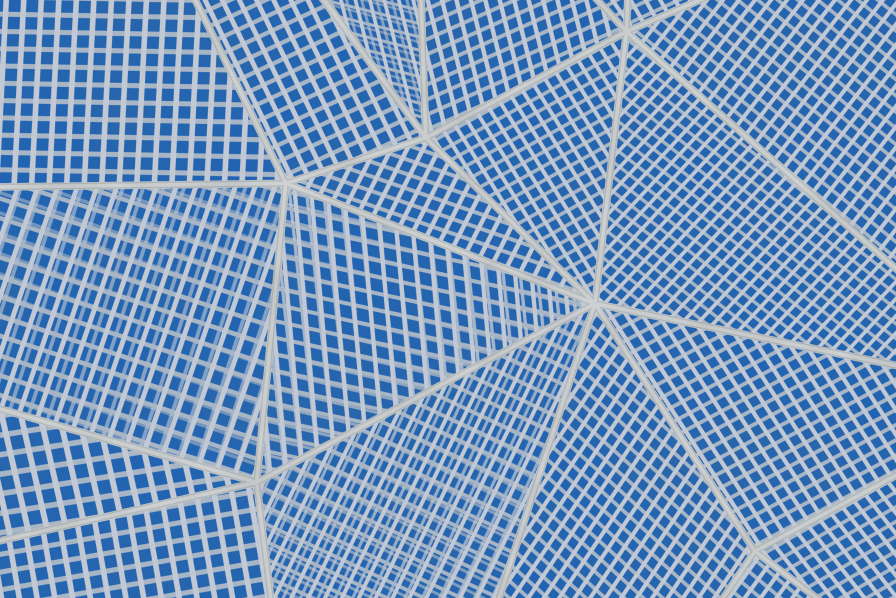
A Shadertoy shader for this texture:

```glsl
struct Panel {
    vec2 origin;
    vec4 weave;    // row angle, column angle, row pitch, column pitch
    float doubled; // opacity of the second mesh layer
};

float segment(vec2 p, vec2 a, vec2 b) {
    vec2 ab = b - a;
    return length(p - a - ab * clamp(dot(p - a, ab) / dot(ab, ab), 0.0, 1.0));
}

float side(vec2 p, vec2 a, vec2 b) {
    return (b.x - a.x) * (p.y - a.y) - (b.y - a.y) * (p.x - a.x);
}

// Records the panel under p and keeps the distance to the nearest strut
void addPanel(vec2 p, vec2 a, vec2 b, vec2 c, vec4 weave, float doubled,
              inout Panel panel, inout float strut) {
    float turn = sign(side(c, a, b));
    vec3 s = turn * vec3(side(p, a, b), side(p, b, c), side(p, c, a));
    if (min(s.x, min(s.y, s.z)) > 0.0) panel = Panel(a, weave, doubled);
    strut = min(strut, min(segment(p, a, b), min(segment(p, b, c), segment(p, c, a))));
}

float hash(vec2 p) {
    return fract(sin(dot(p, vec2(127.1, 311.7))) * 4375.85);
}

float noise(vec2 p) {
    vec2 i = floor(p), f = fract(p);
    f = f * f * (3.0 - 2.0 * f);
    return mix(mix(hash(i), hash(i + vec2(1, 0)), f.x),
               mix(hash(i + vec2(0, 1)), hash(i + vec2(1, 1)), f.x), f.y);
}

// Coverage of parallel wires running at an angle in degrees
float wires(vec2 p, float angle, float pitch, float halfWidth, float px) {
    float a = radians(angle);
    float d = abs(fract(dot(p, vec2(-sin(a), cos(a))) / pitch) - 0.5) * pitch;
    return 1.0 - smoothstep(halfWidth - 0.75 * px, halfWidth + 0.75 * px, d);
}

vec3 mesh(vec3 col, vec2 p, vec4 weave, float thickness, float opacity, float px) {
    float rows = wires(p, weave.x, weave.z, thickness * weave.z, px);
    float columns = wires(p, weave.y, weave.w, 1.1 * thickness * weave.w, px);
    col = mix(col, vec3(0.66, 0.71, 0.77), rows * opacity);
    return mix(col, vec3(0.76, 0.79, 0.83), columns * opacity);
}

void mainImage(out vec4 fragColor, in vec2 fragCoord) {
    // Canvas is 7.68 by 5.12 units, y pointing down
    vec2 uv = fragCoord / iResolution.xy;
    vec2 p = vec2(uv.x, 1.0 - uv.y) * vec2(7.68, 5.12);
    float px = 7.68 / iResolution.x;

    // Joints of the frame
    vec2 A = vec2(2.45, 1.57), B = vec2(3.65, 1.18), C = vec2(5.37, 0.27);
    vec2 D = vec2(5.10, 2.60), E = vec2(2.20, 4.13), F = vec2(6.47, 4.72);

    Panel panel = Panel(A, vec4(1, 93, 0.148, 0.15), 0.0);
    float strut = 9.0;

    // Upper panels
    addPanel(p, A, B, vec2(-0.5, -4.4), vec4(-25, 64, 0.13, 0.132), 0.0, panel, strut);
    addPanel(p, B, vec2(1.91, -1.18), vec2(3.57, -1.18), vec4(14, 76, 0.11, 0.12), 0.6, panel, strut);
    addPanel(p, B, C, vec2(3.55, -1.7), vec4(-24, 76, 0.118, 0.12), 0.0, panel, strut);
    addPanel(p, C, vec2(4.87, -0.27), vec2(5.39, -0.27), vec4(-30, 55, 0.11, 0.11), 0.0, panel, strut);
    addPanel(p, C, vec2(5.39, -0.27), vec2(6.63, -0.27), vec4(-25, 60, 0.11, 0.11), 0.0, panel, strut);
    addPanel(p, C, vec2(12, -2.57), vec2(12.3, 6.36), vec4(39, 128, 0.108, 0.108), 0.0, panel, strut);

    // Middle panels
    addPanel(p, C, D, vec2(8.91, 3.38), vec4(38, 133, 0.1, 0.1), 0.0, panel, strut);
    addPanel(p, B, C, D, vec4(-29, 58, 0.108, 0.108), 0.0, panel, strut);
    addPanel(p, A, B, D, vec4(19, 117, 0.118, 0.122), 0.0, panel, strut);
    addPanel(p, A, D, E, vec4(12, 85, 0.138, 0.14), 0.8, panel, strut);
    addPanel(p, A, E, vec2(-6.37, 1.68), vec4(18, 109, 0.16, 0.16), 0.6, panel, strut);

    // Lower panels
    addPanel(p, E, vec2(-2.2, 2.87), vec2(-2.2, 5.13), vec4(-9, 77, 0.165, 0.16), 0.0, panel, strut);
    addPanel(p, E, vec2(-6.6, 6.13), vec2(2.68, 8.09), vec4(-10, 80, 0.15, 0.15), 0.0, panel, strut);
    addPanel(p, D, E, vec2(2.85, 9.51), vec4(25, 116, 0.135, 0.13), 0.7, panel, strut);
    addPanel(p, D, F, vec2(2.49, 10.6), vec4(42, 124, 0.11, 0.11), 0.0, panel, strut);
    addPanel(p, D, F, vec2(8.95, 3.39), vec4(-28, 57, 0.115, 0.115), 0.0, panel, strut);
    addPanel(p, F, vec2(10.1, 2.77), vec2(9.65, 7.12), vec4(-30, 52, 0.11, 0.11), 0.0, panel, strut);
    addPanel(p, F, vec2(7.53, 5.52), vec2(5.93, 5.52), vec4(40, 126, 0.11, 0.11), 0.0, panel, strut);

    // Sky, a little greyer where the mesh is fine
    vec3 col = mix(vec3(0.12, 0.39, 0.715), vec3(0.17, 0.40, 0.66), 0.25 + 0.5 * noise(p * 2.0));

    // Rear mesh, slightly turned and stretched, then front mesh
    vec2 q = p - panel.origin;
    vec4 rear = panel.weave * vec4(1, 1, 1.03, 1.04) + vec4(1, -1, 0, 0);
    col = mesh(col, q + 0.055, rear, 0.09, panel.doubled, px);
    col = mesh(col, q, panel.weave, panel.doubled > 0.0 ? 0.12 : 0.145, 1.0, px);

    // Struts with a fine seam and plates at the joints
    float joint = min(min(length(p - A), length(p - B)), min(length(p - C), length(p - D)));
    joint = min(joint, min(length(p - E), length(p - F)));
    float frame = min(strut - 0.032, joint - 0.065);
    vec3 steel = vec3(0.785, 0.80, 0.805) * (0.97 + 0.06 * noise(p * 5.0));
    steel *= 1.0 - 0.12 * smoothstep(0.012, 0.0, abs(strut - 0.022));
    col = mix(col, steel, 1.0 - smoothstep(-0.7 * px, 0.7 * px, frame));

    fragColor = vec4(col, 1.0);
}
```
